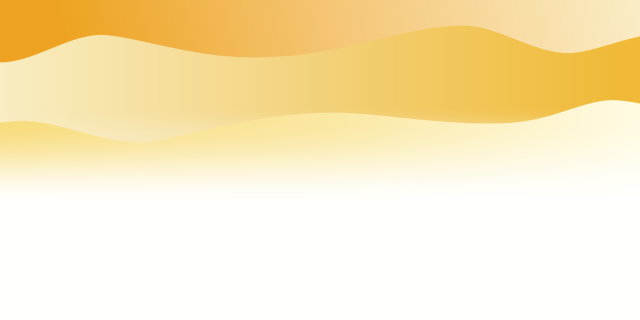
Write a WebGL 2 fragment shader that draws this background.

```glsl
#version 300 es
precision highp float;
// Layered golden waves over a white ground: an amber upper sheet, a honey
// ribbon and a pale lower veil that fades out. Each wave edge is a sum of
// eased steps, and each sheet is filled with a three-stop gradient.

uniform vec2 u_resolution;
out vec4 fragColor;

const vec3 WHITE = vec3(1.0, 1.0, 0.995);
const vec3 CREAM = vec3(0.98, 0.93, 0.79);

// Eased step of the given height from x = a to x = b; bend skews its middle.
float swell(float x, float a, float b, float bend, float height) {
    float t = clamp((x - a) / (b - a), 0.0, 1.0);
    return height * smoothstep(0.0, 1.0, pow(t, bend));
}

float upperEdge(float x) {
    return 0.805
        + swell(x, 0.000, 0.159, 1.0, 0.086)
        - swell(x, 0.159, 0.391, 0.8, 0.070)
        + swell(x, 0.391, 0.723, 1.2, 0.099)
        - swell(x, 0.723, 0.888, 1.0, 0.086)
        + swell(x, 0.888, 1.042, 0.9, 0.062);
}

float lowerEdge(float x) {
    return 0.614
        + swell(x, -0.026, 0.036, 1.0, 0.008)
        - swell(x, 0.036, 0.221, 0.95, 0.068)
        + swell(x, 0.221, 0.521, 0.73, 0.094)
        - swell(x, 0.521, 0.762, 0.9, 0.034)
        + swell(x, 0.762, 0.957, 1.35, 0.073)
        - swell(x, 0.957, 1.042, 1.0, 0.021);
}

// Linear gradient through three colours, the second one at t = middle.
vec3 gradient(float t, float middle, vec3 first, vec3 second, vec3 third) {
    vec3 start = mix(first, second, clamp(t / middle, 0.0, 1.0));
    return mix(start, third, clamp((t - middle) / (1.0 - middle), 0.0, 1.0));
}

// Smooth coverage of the area above an edge.
float above(float y, float edge, float softness) {
    return smoothstep(-softness, softness, y - edge);
}

vec3 amberSheet(vec2 uv) {
    float t = (uv.x - 0.1 + 0.12 * (uv.y - 0.9)) / 0.9;
    return gradient(t, 0.47, vec3(0.93, 0.64, 0.13),
                    vec3(0.96, 0.775, 0.46), vec3(0.98, 0.925, 0.77));
}

vec3 honeyRibbon(vec2 uv) {
    vec3 color = gradient(uv.x / 0.96, 0.5, vec3(0.975, 0.93, 0.76),
                          vec3(0.953, 0.825, 0.49), vec3(0.94, 0.73, 0.22));
    // Pale haze gathering under the ribbon
    float haze = 1.0 - smoothstep(0.56, 0.665, uv.y);
    return mix(color, CREAM, 0.55 * haze);
}

vec3 paleVeil(vec2 uv) {
    vec3 color = gradient(uv.x, 0.5, vec3(0.97, 0.86, 0.48),
                          vec3(0.98, 0.905, 0.63), vec3(1.0, 0.985, 0.89));
    return mix(WHITE, color, smoothstep(0.355, 0.625, uv.y));
}

void main() {
    vec2 uv = gl_FragCoord.xy / u_resolution;
    float softness = 0.75 / u_resolution.y;

    // Stack the sheets from the bottom to the top
    vec3 color = paleVeil(uv);
    color = mix(color, honeyRibbon(uv), above(uv.y, lowerEdge(uv.x), softness));
    color = mix(color, amberSheet(uv), above(uv.y, upperEdge(uv.x), softness));
    fragColor = vec4(color, 1.0);
}
```
